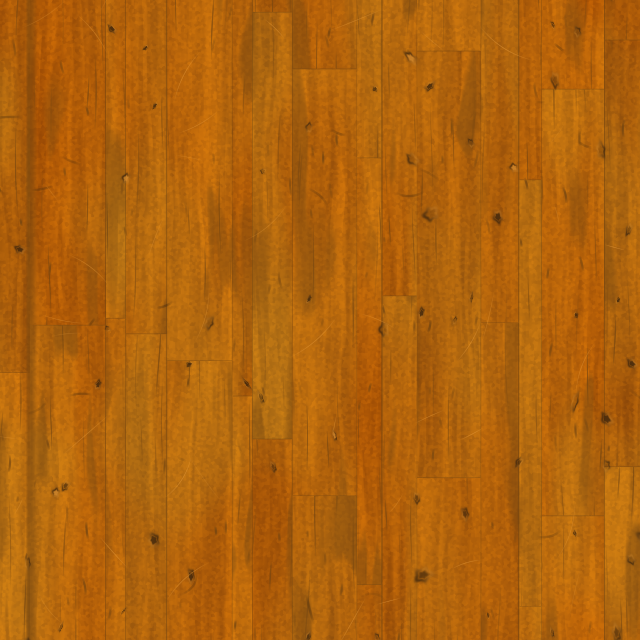
This texture is drawn by a Shadertoy shader. Its source:

```glsl
// Worn, honey-orange wood floor: narrow upright staves with grain, knots, dents and scratches.

const vec3 DEEP_AMBER  = vec3(0.595, 0.325, 0.045);
const vec3 LIGHT_HONEY = vec3(0.800, 0.455, 0.050);
const vec3 OLIVE_SHIFT = vec3(-0.025, 0.022, 0.025);
const vec3 OLD_STAIN   = vec3(0.440, 0.265, 0.065);
const vec3 KNOT_BROWN  = vec3(0.230, 0.140, 0.050);
const vec3 BARE_WOOD   = vec3(0.900, 0.600, 0.220);

float hash(vec2 p) {
    vec3 q = fract(p.xyx * vec3(0.1031, 0.1030, 0.0973));
    q += dot(q, q.yzx + 33.33);
    return fract((q.x + q.y) * q.z);
}

vec2 hash2(vec2 p) {
    return vec2(hash(p + 17.3), hash(p + 91.7));
}

mat2 rotation(float angle) {
    float c = cos(angle), s = sin(angle);
    return mat2(c, s, -s, c);
}

// Soft cellular noise: random cell values blended by distance, centred on zero.
float cellNoise(vec2 p) {
    vec2 base = floor(p);
    float total = 0.0, weights = 0.0;
    for (int j = -1; j <= 1; j++)
    for (int i = -1; i <= 1; i++) {
        vec2 cell = base + vec2(i, j);
        vec2 d = p - cell - hash2(cell);
        float w = exp(-7.0 * dot(d, d));
        total += w * hash(cell + 5.1);
        weights += w;
    }
    return total / max(weights, 1e-5) - 0.5;
}

// Scattered tapered strokes; turn is the spread of direction, bend the curvature.
float strokes(vec2 p, vec2 grid, float seed, float chance, vec2 halfSize, float turn, float bend) {
    vec2 base = floor(p * grid);
    float cover = 0.0;
    for (int j = -1; j <= 1; j++)
    for (int i = -1; i <= 1; i++) {
        vec2 cell = base + vec2(i, j);
        vec2 id = cell + seed;
        vec2 d = rotation((hash(id + 3.7) - 0.5) * turn) * (p - (cell + hash2(id)) / grid);
        d.x += bend * (hash(id + 8.2) - 0.5) * d.y * d.y;
        float along = d.y / (halfSize.y * mix(0.3, 1.0, hash(id + 6.4)));
        float taper = max(0.0, 1.0 - along * along);
        float line = 1.0 - smoothstep(halfSize.x * 0.3, halfSize.x + 0.0008, abs(d.x));
        float strength = step(hash(id + 1.9), chance) * mix(0.3, 1.0, hash(id + 4.6));
        cover = max(cover, line * taper * strength);
    }
    return cover;
}

// Small knots and dents: x is dark cover, y is bare, pale cover.
vec2 knots(vec2 p, float grid, float seed, float chance) {
    vec2 base = floor(p * grid);
    vec2 cover = vec2(0.0);
    for (int j = -1; j <= 1; j++)
    for (int i = -1; i <= 1; i++) {
        vec2 cell = base + vec2(i, j);
        vec2 id = cell + seed;
        float kind = hash(id + 2.3);
        float phase = 6.283 * hash(id + 7.1);
        vec2 d = rotation((hash(id + 3.3) - 0.5) * 1.4) * (p - (cell + hash2(id)) / grid);
        d.x *= mix(1.0, 2.4, hash(id + 9.4));
        float angle = atan(d.y, d.x);
        float size = mix(0.0035, 0.0105, pow(hash(id + 5.8), 1.7));
        float r = length(d) / size;
        r *= 1.0 + 0.16 * sin(2.0 * angle + phase) + 0.12 * sin(5.0 * angle - phase);
        float core = 1.0 - smoothstep(0.35, 1.0, r);
        float rim = exp(-9.0 * (r - 1.0) * (r - 1.0));
        float side = 0.5 + 0.5 * sin(angle + phase);
        float halo = 0.25 * exp(-0.5 * r * r);
        vec2 mark = vec2(max(core * smoothstep(0.2, 0.8, kind), rim * side * 0.75) + halo,
                         rim * (1.0 - side) * 0.35 + core * step(kind, 0.16) * 0.8);
        cover = max(cover, mark * step(hash(id + 1.2), chance));
    }
    return min(cover, 1.0);
}

// Stave layout: xy is the stave id, z the darkness of its joints.
vec3 staves(vec2 p) {
    float across = p.x * 15.0 + 0.3 * sin(p.x * 31.0) + 0.2 * sin(p.x * 67.0);
    float column = floor(across);
    float along = p.y * 1.5 + hash(vec2(column, 4.0)) * 3.0;
    float sideGap = min(fract(across), 1.0 - fract(across)) / 15.0;
    float endGap = min(fract(along), 1.0 - fract(along)) / 1.5;
    float joint = 0.5 * (1.0 - smoothstep(0.0003, 0.0020, sideGap));
    joint = max(joint, 0.3 * (1.0 - smoothstep(0.0003, 0.0016, endGap)));
    return vec3(column, floor(along), joint);
}

void mainImage(out vec4 fragColor, in vec2 fragCoord) {
    vec2 p = fragCoord / iResolution.y;
    vec3 stave = staves(p);
    float staveTone = hash(stave.xy + 12.0) - 0.5;

    // Grain sways gently and shifts from stave to stave.
    vec2 g = p + vec2(0.003 * sin(p.y * 9.0 + p.x * 20.0) + 0.0015 * sin(p.y * 27.0 + p.x * 43.0), 0.0);
    g.y += staveTone * 4.0 + 3.0;
    float broad  = cellNoise(g * vec2(16.0, 2.5));
    float streak = cellNoise(g * vec2(65.0, 4.0));
    float fine   = cellNoise(g * vec2(170.0, 11.0));
    float cloud  = cellNoise(p * vec2(6.0, 4.0) + 40.0);
    float speck  = cellNoise(p * 230.0);

    // Base wood.
    float tone = 0.56 + 0.28 * staveTone + 0.32 * broad + 0.45 * streak
               + 0.40 * fine + 0.30 * cloud + 0.42 * speck;
    vec3 wood = mix(DEEP_AMBER, LIGHT_HONEY, clamp(tone, -0.25, 1.15));
    wood += OLIVE_SHIFT * (1.4 * cloud + 1.2 * broad + 0.8 * (hash(stave.xy + 31.0) - 0.5));

    // Stains, joints and dark grain lines.
    float stain = smoothstep(0.20, 0.46, cellNoise(g * vec2(24.0, 6.0) + 70.0) + 0.35 * streak);
    float pores = strokes(g, vec2(42.0, 9.0), 11.0, 0.38, vec2(0.0009, 0.075), 0.04, 0.0);
    float flecks = strokes(p, vec2(26.0, 18.0), 53.0, 0.22, vec2(0.0020, 0.016), 0.5, 20.0);
    wood = mix(wood, OLD_STAIN, 0.45 * stain);
    wood = mix(wood, OLD_STAIN, max(stave.z, max(0.65 * pores, 0.8 * flecks)));

    // Knots and wear.
    vec2 knot = knots(p, 10.0, 23.0, 0.55);
    float gouges = strokes(p, vec2(9.0), 67.0, 0.30, vec2(0.0022, 0.025), 5.0, 35.0);
    float scratches = strokes(p, vec2(10.0), 83.0, 0.38, vec2(0.0006, 0.050), 6.0, 10.0);
    wood = mix(wood, KNOT_BROWN, max(0.80 * knot.x, 0.40 * gouges));
    wood = mix(wood, BARE_WOOD, max(0.75 * knot.y, 0.40 * scratches));

    fragColor = vec4(clamp(wood, 0.0, 1.0), 1.0);
}
```
